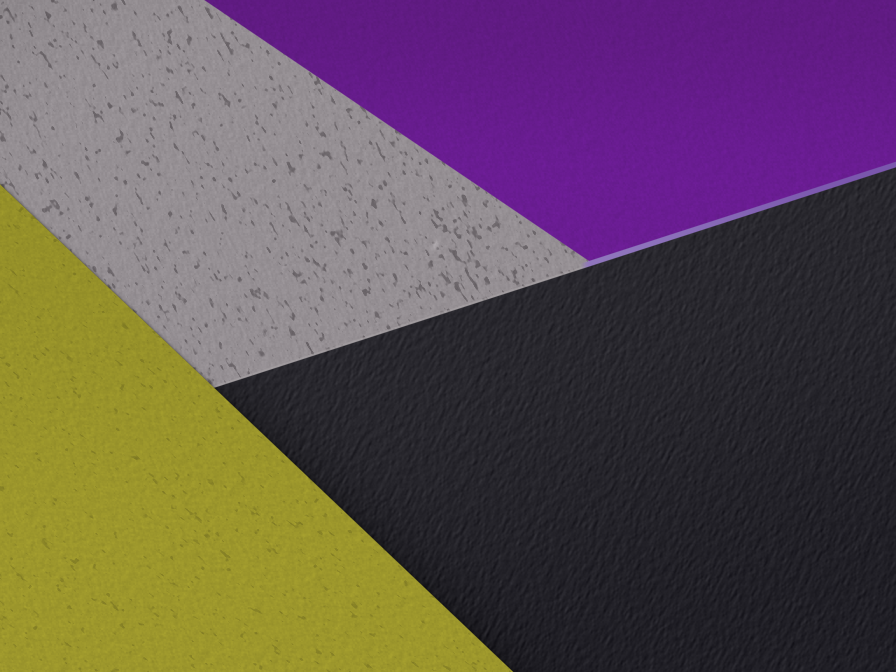
A Shadertoy shader for this background:

```glsl
// Four overlapping sheets of coloured card: grey, purple, charcoal and yellow.
// Each sheet is a half plane with a smooth edge, soft shading and an embossed
// grain made from stretched value noise.

float hash(ivec2 c) {
    uint h = uint(c.x) * 1597334677u ^ uint(c.y) * 3812015801u;
    h = (h ^ (h >> 15)) * 2246822519u;
    h = (h ^ (h >> 13)) * 3266489917u;
    return float((h ^ (h >> 16)) >> 8) / 16777216.0;
}

float noise(vec2 p) {
    ivec2 i = ivec2(floor(p));
    vec2 f = fract(p);
    f = f * f * (3.0 - 2.0 * f);
    return mix(mix(hash(i), hash(i + ivec2(1, 0)), f.x),
               mix(hash(i + ivec2(0, 1)), hash(i + ivec2(1, 1)), f.x), f.y);
}

// Signed distance to the line a-b, positive on its left side
float leftOf(vec2 p, vec2 a, vec2 b) {
    vec2 d = normalize(b - a);
    return d.x * (p.y - a.y) - d.y * (p.x - a.x);
}

float cover(float d) {
    float px = 0.75 / iResolution.y;
    return smoothstep(-px, px, d);
}

// Height of the card surface, with fibres stretched along one direction
float fibres(vec2 p, float angle) {
    vec2 u = vec2(cos(angle), sin(angle));
    vec2 q = vec2(dot(p, u), dot(p, vec2(-u.y, u.x)));
    return 0.6 * noise(q * vec2(90.0, 210.0) + 40.0)
         + 0.4 * noise(q * vec2(190.0, 330.0) + 90.0);
}

// Slope of the surface as seen by light from the upper left
float emboss(vec2 p, float angle) {
    return fibres(p, angle) - fibres(p + vec2(-0.0025, 0.0018), angle);
}

void mainImage(out vec4 fragColor, in vec2 fragCoord) {
    vec2 p = fragCoord / iResolution.y;
    float fine = hash(ivec2(floor(p * 384.0))) - 0.5;

    // Distances to the edges of the sheets
    float purpleEdge = leftOf(p, vec2(0.304, 1.0), vec2(0.873, 0.614));
    float blackEdge = -leftOf(p, vec2(0.321, 0.4236), vec2(1.3333, 0.751));
    float yellowEdge = -leftOf(p, vec2(0.0, 0.7257), vec2(0.7639, 0.0));

    // Grey card with dark specks, denser toward the right
    vec3 grey = vec3(0.585, 0.562, 0.578);
    grey *= 1.0 - 0.16 * smoothstep(0.45, 1.0, distance(p, vec2(0.45, 0.5)));
    grey += 0.07 * emboss(p, 2.1) + 0.025 * fine;
    float specks = fibres(p * 0.9 + 3.0, 2.1);
    grey -= 0.16 * smoothstep(0.68, 0.86, specks + 0.06 * smoothstep(0.1, 0.85, p.x));
    vec2 fleck = (p - vec2(0.647, 0.635)) * mat2(0.85, -0.53, 0.53, 0.85);
    grey += 0.09 * exp(-dot(fleck * vec2(260.0, 110.0), fleck * vec2(260.0, 110.0)));

    // Purple card, dimmer toward the top
    vec3 purple = mix(vec3(0.415, 0.112, 0.575), vec3(0.375, 0.105, 0.51),
                      smoothstep(0.72, 1.0, p.y));
    purple *= 1.0 + 0.12 * emboss(p, 2.4) + 0.04 * fine;

    // Charcoal card, darker toward the lower right and under the yellow card
    vec3 black = mix(vec3(0.158, 0.154, 0.178), vec3(0.125, 0.121, 0.147),
                     smoothstep(0.05, 0.6, blackEdge));
    black *= 1.0 - 0.25 * exp(-max(-yellowEdge, 0.0) * 28.0);
    black += 0.085 * emboss(p, 1.1) + 0.012 * fine;

    // Yellow card
    vec3 yellow = mix(vec3(0.585, 0.565, 0.16), vec3(0.615, 0.592, 0.172),
                      smoothstep(0.65, 0.15, p.y));
    yellow *= 1.0 + 0.15 * emboss(p, 2.5) + 0.04 * fine;
    yellow *= 1.0 - 0.14 * smoothstep(0.72, 0.88, fibres(p + 7.0, 2.5));

    // Stack the sheets, with a pale cut rim along the charcoal one
    vec3 col = mix(grey, purple, cover(purpleEdge));
    col = mix(col, vec3(0.66, 0.64, 0.65), 0.6 * cover(blackEdge + 0.003));
    vec3 lavender = mix(vec3(0.56, 0.46, 0.74), vec3(0.48, 0.34, 0.68),
                        smoothstep(0.88, 1.3, p.x));
    float rim = cover(blackEdge + 0.008) * smoothstep(0.862, 0.878, p.x);
    col = mix(col, lavender, rim);
    col = mix(col, black, cover(blackEdge));
    col *= 1.0 - 0.35 * exp(-max(-yellowEdge, 0.0) * 500.0);
    col = mix(col, yellow, cover(yellowEdge));

    fragColor = vec4(clamp(col, 0.0, 1.0), 1.0);
}
```
